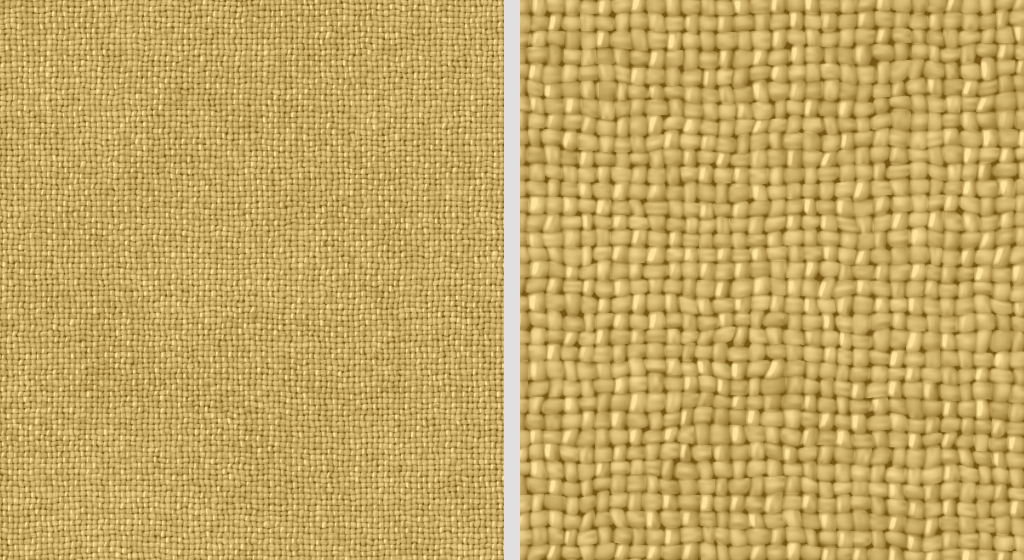
Left: the whole. Right: its middle third, enlarged.
A Shadertoy shader for this texture:

```glsl
// Plain-woven golden linen cloth with uneven threads, dark gaps and pale glints.

const vec2  THREADS = vec2(98.0, 100.0);          // threads per canvas height
const vec3  SHADE_COLOR = vec3(0.58, 0.46, 0.19);
const vec3  LIGHT_COLOR = vec3(0.95, 0.84, 0.56);
const vec2  LIGHT_STEP = vec2(-0.20, 0.16);       // towards the light, in threads
const float MID_TONE = 0.53;
const float MEAN_HEIGHT = 0.57;
const float CRIMP = 0.33;                         // rise and fall of a thread
const float ROUNDNESS = 0.5;
const float WARP_RADIUS = 0.36;
const float WEFT_RADIUS = 0.41;
const float RADIUS_SPREAD = 0.20;
const float WANDER = 0.30;
const float DRIFT = 0.7;                          // slow bend of the grid
const float WOBBLE = 0.42;                        // local unevenness of the grid
const float HEIGHT_CONTRAST = 0.66;
const float SLOPE_CONTRAST = 0.50;
const float GAP_DEPTH = 0.42;
const float GLINT = 0.50;
const float FIBRE = 0.34;
const float STREAK = 0.16;
const float CELL_SPREAD = 0.16;
const float PI = 3.14159;

float hash(vec2 p) {
    return fract(sin(dot(p, vec2(127.1, 311.7))) * 43758.5453);
}

float noise(vec2 p) {
    vec2 i = floor(p), f = fract(p);
    f = f * f * (3.0 - 2.0 * f);
    return mix(mix(hash(i), hash(i + vec2(1, 0)), f.x),
               mix(hash(i + vec2(0, 1)), hash(i + 1.0), f.x), f.y);
}

vec2 noise2(vec2 p) {
    return vec2(noise(p), noise(p + 37.0)) - 0.5;
}

// Height of one thread: rounded across, wavy along, with slubs and wander.
float threadHeight(float across, float along, float phase, float width) {
    float id = floor(across);
    float seed = 11.0 + 72.0 * phase;
    float side = 1.0 - 2.0 * mod(id + phase, 2.0);
    float slub = noise(vec2(id * 7.3 + seed, along * 0.55));
    float shift = noise(vec2(id * 3.7 + seed + 51.0, along * 0.8)) - 0.5;
    float radius = width + RADIUS_SPREAD * slub;
    float offset = (fract(across) - 0.5 + WANDER * shift) / radius;
    return CRIMP * side * cos(PI * (along - 0.5))
         + ROUNDNESS * (1.0 - offset * offset);
}

float weaveHeight(vec2 q) {
    float warp = threadHeight(q.x, q.y, 0.0, WARP_RADIUS);
    float weft = threadHeight(q.y, q.x, 1.0, WEFT_RADIUS);
    return max(max(warp, weft), -0.1);
}

float clothTone(vec2 q) {
    q += DRIFT * noise2(q * 0.05) + WOBBLE * noise2(q * 0.55 + 13.0);
    vec2 cell = floor(q);
    float height = weaveHeight(q);
    float slope = height - weaveHeight(q + LIGHT_STEP);
    bool warpOnTop = mod(cell.x + cell.y, 2.0) < 0.5;

    // Relief shading, with gaps of uneven depth at the thread corners
    float tone = MID_TONE + HEIGHT_CONTRAST * (height - MEAN_HEIGHT);
    tone += SLOPE_CONTRAST * slope;
    float gapDepth = GAP_DEPTH * (0.3 + 1.2 * hash(floor(q + 0.5) + 91.0));
    tone -= gapDepth * (1.0 - smoothstep(0.05, 0.34, height));

    // Thin pale strokes along the lit side of some warp threads
    float stroke = fract(q.x) - 0.28 - 0.2 * (fract(q.y) - 0.5);
    float glint = (1.0 - smoothstep(0.06, 0.22, abs(stroke)))
                * (1.0 - smoothstep(0.25, 0.5, abs(fract(q.y) - 0.5)));
    if (warpOnTop) tone += GLINT * glint * smoothstep(0.2, 0.9, hash(cell + 5.0));

    // Fine fibres along the visible thread, then uneven dye per thread
    vec2 grain = warpOnTop ? vec2(4.0, 1.6) : vec2(1.6, 4.0);
    tone += FIBRE * (noise(q * grain + 19.0) - 0.5);
    float streak = warpOnTop ? noise(vec2(cell.x * 5.1, q.y * 0.09))
                             : noise(vec2(q.x * 0.09, cell.y * 5.1));
    tone += STREAK * (streak - 0.5) + CELL_SPREAD * (hash(cell) - 0.5);
    tone += 0.07 * (noise(q * 0.06 + 71.0) - 0.5);
    return tone;
}

void mainImage(out vec4 fragColor, in vec2 fragCoord) {
    // Four samples per pixel smooth the thread edges
    float tone = 0.0;
    for (int i = 0; i < 4; i++) {
        vec2 jitter = vec2(i % 2, i / 2) * 0.6 - 0.3;
        tone += 0.25 * clothTone((fragCoord + jitter) / iResolution.y * THREADS);
    }
    vec3 color = mix(SHADE_COLOR, LIGHT_COLOR, clamp(tone, -0.3, 1.15));
    fragColor = vec4(clamp(color, 0.0, 1.0), 1.0);
}
```
